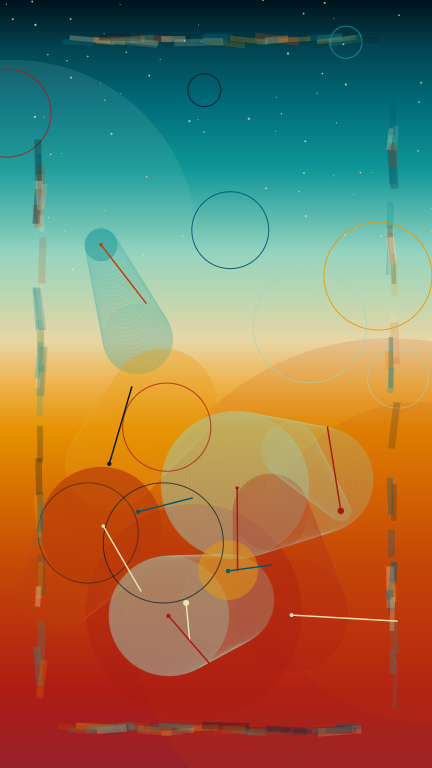
A WebGL 2 fragment shader for this background:

```glsl
#version 300 es
precision highp float;

#define STAR_CELL 4.5
#define STAR_DENSITY 0.3
#define SWEEP_STEPS 28
#define SWEEP_ALPHA 0.09
#define LINE_HALF 0.12
#define BRUSH_COUNT 34
#define BRUSH_ALPHA 0.3

uniform vec2 u_resolution;
out vec4 fragColor;

const vec3 NIGHT = vec3(0.03, 0.10, 0.14);
const vec3 BLUE = vec3(0.0, 0.35, 0.44);
const vec3 TEAL = vec3(0.10, 0.60, 0.60);
const vec3 MINT = vec3(0.60, 0.84, 0.76);
const vec3 CREAM = vec3(0.93, 0.88, 0.70);
const vec3 AMBER = vec3(0.91, 0.60, 0.05);
const vec3 RUST = vec3(0.76, 0.24, 0.03);
const vec3 RED = vec3(0.66, 0.10, 0.07);
const vec3 INKS[6] = vec3[](NIGHT, TEAL, CREAM, AMBER, RUST, BLUE);

// Sky stops: colour and distance from the top
const vec4 SKY[12] = vec4[](
  vec4(0.0, 0.07, 0.11, 0.0), vec4(0.01, 0.27, 0.32, 0.065),
  vec4(0.0, 0.41, 0.47, 0.13), vec4(0.06, 0.59, 0.59, 0.22),
  vec4(0.59, 0.83, 0.75, 0.33), vec4(0.75, 0.84, 0.69, 0.39),
  vec4(0.91, 0.84, 0.65, 0.443), vec4(0.93, 0.70, 0.30, 0.5),
  vec4(0.90, 0.57, 0.0, 0.56), vec4(0.78, 0.29, 0.02, 0.73),
  vec4(0.68, 0.11, 0.08, 0.9), vec4(0.59, 0.13, 0.17, 1.0));

vec2 p;       // position in hundredths of the canvas width
float pixel;  // size of one pixel in the same unit
vec3 color;

vec3 hash3(vec2 q) {
  vec3 h = fract(q.xyx * vec3(0.1031, 0.1030, 0.0973));
  h += dot(h, h.yxz + 33.33);
  return fract((h.xxy + h.yzz) * h.zyx);
}

float cover(float d) { return clamp(0.5 - d / pixel, 0.0, 1.0); }
float circle(vec3 c) { return length(p - c.xy) - c.z; }
void paint(vec3 ink, float alpha) { color = mix(color, ink, alpha); }
void disc(vec3 c, vec3 ink, float alpha) { paint(ink, alpha * cover(circle(c))); }

void ring(vec3 c, vec3 ink, float alpha) {
  paint(ink, alpha * cover(abs(circle(c)) - LINE_HALF));
}

// Circle outlines swept from a to b, over a soft body and a denser first disc
void sweep(vec3 a, vec3 b, vec3 ink, float body, float core) {
  float hull = 1e3, strands = 0.0;
  for (int i = 0; i <= SWEEP_STEPS; i++) {
    float d = circle(mix(a, b, float(i) / float(SWEEP_STEPS)));
    hull = min(hull, d);
    strands += cover(abs(d) - LINE_HALF);
  }
  paint(ink, body * cover(hull));
  disc(b, ink, body * 0.5);
  disc(a, ink, core);
  paint(mix(ink, CREAM, 0.15), min(strands * SWEEP_ALPHA, 0.55));
}

// Straight needle with a round head at its start
void pin(vec4 ends, float head, vec3 ink) {
  vec2 q = p - ends.xy, v = ends.zw - ends.xy;
  float d = length(q - v * clamp(dot(q, v) / dot(v, v), 0.0, 1.0)) - 0.17;
  paint(ink, cover(min(d, length(q) - head)));
}

// Overlapping translucent dabs along one side of the frame
void brushSide(vec2 a, vec2 b, float seed) {
  vec2 along = normalize(b - a), across = vec2(-along.y, along.x);
  for (int i = 0; i < BRUSH_COUNT; i++) {
    vec3 h = hash3(vec2(float(i) + 1.0, seed)), k = hash3(vec2(seed + 7.0, float(i) + 3.0));
    vec2 q = p - mix(a, b, h.x) - across * (h.y - 0.5) * 1.4;
    float tilt = (h.z - 0.5) * 0.25;
    vec2 local = vec2(dot(q, along), dot(q, across));
    local = vec2(local.x + tilt * local.y, local.y - tilt * local.x);
    vec2 e = abs(local) - vec2(mix(2.0, 6.0, k.x), mix(0.5, 1.0, k.y));
    paint(INKS[int(k.z * 5.99)], BRUSH_ALPHA * mix(0.5, 1.2, h.y) * cover(max(e.x, e.y)));
  }
}

void main() {
  pixel = 100.0 / u_resolution.x;
  p = gl_FragCoord.xy * pixel;
  float depth = 1.0 - gl_FragCoord.y / u_resolution.y;

  // Sky
  color = SKY[0].rgb;
  for (int i = 1; i < 12; i++)
    paint(SKY[i].rgb, clamp((depth - SKY[i - 1].w) / (SKY[i].w - SKY[i - 1].w), 0.0, 1.0));
  disc(vec3(3.0, 121.1, 42.8), MINT, 0.13 * smoothstep(0.42, 0.2, depth));

  // Stars, thinning towards the horizon
  vec2 cell = floor(p / STAR_CELL);
  vec3 h = hash3(cell + 11.0);
  float star = length(p - (cell + 0.15 + 0.7 * h.xy) * STAR_CELL) - mix(0.08, 0.25, h.x);
  paint(CREAM, 0.8 * cover(star) * step(h.z, STAR_DENSITY * smoothstep(0.5, 0.05, depth)));

  // Large faint discs
  disc(vec3(90.3, 38.9, 60.6), RUST, 0.13);
  disc(vec3(97.2, 47.7, 37.0), RUST, 0.12);
  disc(vec3(44.9, 36.1, 25.0), RED, 0.35);

  // Swept shapes
  sweep(vec3(23.4, 121.1, 3.8), vec3(31.9, 99.3, 8.1), TEAL, 0.18, 0.5);
  sweep(vec3(37.7, 84.7, 12.3), vec3(25.5, 70.1, 10.4), AMBER, 0.22, 0.1);
  sweep(vec3(23.4, 55.6, 14.1), vec3(13.2, 41.2, 9.3), RUST * 0.95, 0.15, 0.65);
  sweep(vec3(54.4, 65.5, 17.1), vec3(74.1, 66.7, 12.3), MINT, 0.14, 0.34);
  sweep(vec3(62.7, 59.3, 8.8), vec3(67.4, 35.4, 13.2), RED, 0.18, 0.12);
  sweep(vec3(67.1, 73.6, 6.5), vec3(78.9, 59.5, 2.4), MINT, 0.1, 0.08);
  sweep(vec3(39.1, 35.2, 13.9), vec3(52.8, 38.9, 10.6), MINT, 0.15, 0.35);
  disc(vec3(52.8, 45.8, 6.9), AMBER, 0.5);

  // Fine rings
  ring(vec3(1.6, 151.6, 10.2), RED, 0.8);
  ring(vec3(47.3, 156.9, 3.8), NIGHT, 0.9);
  ring(vec3(80.1, 168.0, 3.7), TEAL, 0.8);
  ring(vec3(53.3, 124.5, 8.9), BLUE, 0.9);
  ring(vec3(87.5, 113.9, 12.5), AMBER, 0.9);
  ring(vec3(71.7, 102.3, 13.1), MINT, 0.6);
  ring(vec3(92.1, 90.3, 7.0), MINT, 0.5);
  ring(vec3(38.6, 78.9, 10.2), RED, 0.75);
  ring(vec3(20.4, 54.4, 11.6), NIGHT, 0.5);
  ring(vec3(37.8, 52.1, 13.9), NIGHT, 0.7);

  // Frame of brush dabs
  brushSide(vec2(17.0, 168.5), vec2(87.0, 168.5), 1.0);
  brushSide(vec2(16.0, 9.0), vec2(86.0, 9.0), 2.0);
  brushSide(vec2(9.2, 16.0), vec2(9.2, 143.0), 3.0);
  brushSide(vec2(90.8, 16.0), vec2(90.8, 160.0), 4.0);

  // Pins
  pin(vec4(23.4, 121.1, 33.8, 107.6), 0.4, RUST);
  pin(vec4(25.3, 70.4, 30.5, 88.2), 0.5, NIGHT);
  pin(vec4(78.9, 59.5, 75.8, 78.9), 0.75, RED);
  pin(vec4(54.9, 64.8, 55.0, 45.8), 0.4, RED);
  pin(vec4(32.0, 59.3, 44.5, 62.5), 0.5, BLUE);
  pin(vec4(23.9, 56.0, 32.6, 41.0), 0.4, CREAM);
  pin(vec4(52.8, 45.6, 62.8, 47.0), 0.5, BLUE);
  pin(vec4(43.1, 38.2, 43.9, 29.6), 0.7, CREAM);
  pin(vec4(39.0, 35.2, 48.4, 24.3), 0.5, RED);
  pin(vec4(67.5, 35.4, 91.9, 34.0), 0.45, CREAM);

  fragColor = vec4(color, 1.0);
}
```
